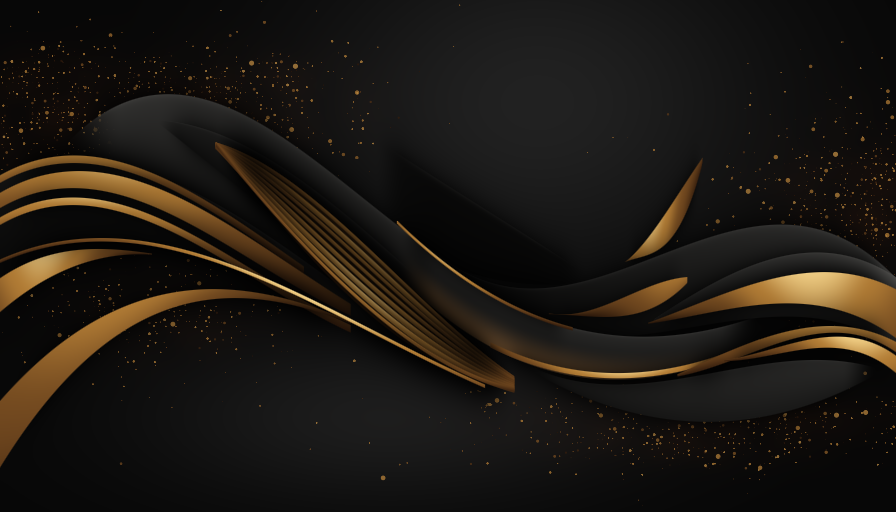
Give the GLSL for this background, as a Shadertoy shader.

```glsl
// Gold and charcoal silk ribbons sweeping over a dark backdrop with gilded dust.
// Each ribbon lies between two cubics, given by heights at four even steps in x;
// they are painted back to front with soft shadows, then lit by a glint.
#define CANVAS_HEIGHT 4.38
#define SHADOW_DEPTH .5
#define SHADOW_FALLOFF 9.
#define GLINT_WIDTH .36
#define STRANDS 8
#define DUST_LAYERS 3
#define UMBER vec3(.17, .09, .04)
#define BRONZE vec3(.44, .28, .12)
#define GOLD vec3(.7, .49, .21)
#define CREAM vec3(.96, .83, .54)

vec2 p;   // place on the canvas
vec3 col; // paint so far

vec2 hash2(vec2 c) {
  vec3 q = fract(c.xyx * vec3(.1031, .103, .0973));
  q += dot(q, q.yzx + 33.33);
  return fract((q.xx + q.yz) * q.zy);
}

float corner(vec2 cell, vec2 f, vec2 k) {
  return dot(hash2(cell + k) * 2. - 1., f - k);
}

float gradientNoise(vec2 q) {
  vec2 c = floor(q), f = fract(q), u = f * f * (3. - 2. * f), e = vec2(0, 1);
  return mix(mix(corner(c, f, e.xx), corner(c, f, e.yx), u.x),
             mix(corner(c, f, e.xy), corner(c, f, e.yy), u.x), u.y);
}

float blob(float x, float y, float rx, float ry) {
  vec2 q = (p - vec2(x, y)) / vec2(rx, ry);
  return exp(-dot(q, q));
}

vec3 goldTone(float s) {
  vec3 c = mix(UMBER, BRONZE, smoothstep(0., .35, s));
  c = mix(c, GOLD, smoothstep(.3, .7, s));
  return mix(c, CREAM, smoothstep(.65, 1., s));
}

// Cubic through four heights at t = 0, 1/3, 2/3, 1
float cubic(vec4 y, float t) {
  float u = 3. * t, a = u - 1., b = u - 2., c = u - 3.;
  return dot(y, vec4(-a * b * c / 6., u * b * c / 2., -u * a * c / 2., u * a * b / 6.));
}

float edge(float d) { return clamp(d / max(fwidth(d), 1e-4) + .5, 0., 1.); }

// Casts the shadow; returns along, across (0 = top), coverage
vec3 ribbon(float x0, float x1, vec4 top, vec4 bottom) {
  float along = (p.x - x0) / (x1 - x0), t = clamp(along, 0., 1.);
  float hi = cubic(top, t), lo = cubic(bottom, t), dTop = hi - p.y, dBottom = p.y - lo;
  float cover = edge(dTop) * edge(dBottom) * edge(p.x - x0 + .005) * edge(x1 - p.x);
  float ends = smoothstep(0., .15, min(along, 1. - along));
  col *= 1. - SHADOW_DEPTH * ends * exp(-SHADOW_FALLOFF * max(0., -min(dTop, dBottom)));
  return vec3(t, clamp(dTop / max(hi - lo, .001), 0., 1.), cover);
}

// Metal, brightest at the glint's place along the ribbon
void gold(float x0, float x1, vec4 top, vec4 bottom, float glint, float strength) {
  vec3 r = ribbon(x0, x1, top, bottom);
  float d = (r.x - glint) / GLINT_WIDTH;
  col = mix(col, goldTone(.19 + strength * exp(-d * d) - .14 * r.y), r.z);
}

// Metal strip of even thickness
void strip(float x0, float x1, vec4 top, float thickness, float glint, float strength) {
  gold(x0, x1, top, top - thickness, glint, strength);
}

// Cloth, with a tone for each end and a length over which the ends dissolve
vec3 silk(float x0, float x1, vec4 top, vec4 bottom, vec2 tones, float fade) {
  vec3 r = ribbon(x0, x1, top, bottom);
  float tone = mix(tones.x, tones.y, r.x) * mix(1.15, .6, r.y) + .05 * exp(-r.y * 30.);
  r.z *= smoothstep(-.001, fade, min(r.x, 1. - r.x));
  col = mix(col, tone * vec3(1, .99, .96), r.z);
  return r;
}

void goldDust() {
  float density = blob(2., 3.5, .9, .4) + blob(.3, 3.4, .9, .5) + blob(7.4, 2.6, .8, .7)
    + blob(6., .75, 1.5, .3) + .6 * blob(1.4, 1.7, .9, .4);
  density *= .7 + .9 * gradientNoise(p * 3.);
  col += vec3(.05, .02, .006) * density;
  for (int i = 0; i < DUST_LAYERS; i++) {
    vec2 q = p * (9. + 7. * float(i)), cell = floor(q) + 57. * float(i);
    vec2 spot = .25 + .5 * hash2(cell), pick = hash2(cell + 19.);
    float d = mix(.08, .2, pick.y * pick.y) - length(fract(q) - spot);
    float speck = smoothstep(-.04, .04, d) * step(pick.x, density * .65);
    col = mix(col, goldTone(pick.y * .75), speck * .75);
  }
}

void mainImage(out vec4 fragColor, in vec2 fragCoord) {
  p = fragCoord / iResolution.y * CANVAS_HEIGHT;
  float right = iResolution.x / iResolution.y * CANVAS_HEIGHT + .01;
  // Backdrop glows and dust
  col = vec3(.025 + .105 * blob(4.6, 3.5, 2., 1.5) + .085 * blob(3.3, .8, 2.1, .75));
  goldDust();
  // Dark fold and right-hand wave
  silk(3.2, 5.05, vec4(3.2, 2.8, 2.41, 2.01), vec4(2.3, 2.1, 1.96, 1.99), vec2(.03), .3);
  gold(5.35, 6.01, vec4(2.14, 2.38, 2.7, 3.03), vec4(2.14, 2.21, 2.41, 2.98), .35, .65);
  silk(3.8, right, vec4(2.16, 2, 2.43, 1.99), vec4(2.14, 1.5, 1.65, 1.4), vec2(.02, .19), 0.);
  silk(5.6, right, vec4(1.65, 2.05, 2.22, 2), vec4(1.62, 1.88, 2.06, 1.86), vec2(.1, .25), 0.);
  gold(5.55, right, vec4(1.62, 1.89, 2.05, 1.9), vec4(1.61, 1.74, 1.77, 1.48), .66, .75);
  gold(4.7, 5.88, vec4(1.7, 1.74, 1.9, 2.01), vec4(1.69, 1.67, 1.71, 1.96), .9, .4);
  silk(4.5, 7.5, vec4(1.26, 1.1, 1.26, 1.23), vec4(1.23, .83, .81, 1.18), vec2(.13, .17), .1);
  // Charcoal crest on the left
  silk(.55, 3.9, vec4(3.13, 3.55, 2.94, 2.1), vec4(3.03, 2.53, 1.83, 1.38), vec2(.18, .1), .15);
  silk(1.35, 3.6, vec4(3.35, 3.13, 2.63, 1.98), vec4(3.33, 2.73, 2.13, 1.58), vec2(.1, .05), .1);
  // Central sweep with gilded rims
  vec3 r = silk(3.4, 6.5, vec4(2.48, 1.74, 1.5, 1.68), vec4(2.03, 1.3, 1.14, 1.44), vec2(.12, .15), .12);
  col += BRONZE * r.z * smoothstep(.3, 1., r.y) * smoothstep(1., .4, r.x) * .7;
  strip(4.2, 6.5, vec4(1.45, 1.21, 1.23, 1.48), .045, .5, .7);
  strip(3.4, 4.9, vec4(2.49, 2.065, 1.765, 1.58), .028, .25, .65);
  gold(5.8, right, vec4(1.18, 1.45, 1.59, 1.45), vec4(1.16, 1.36, 1.53, 1.36), .7, .6);
  gold(6.2, right, vec4(1.3, 1.42, 1.5, 1.33), vec4(1.29, 1.36, 1.4, 1.18), .75, .75);
  // Left-hand bands over a dark lining
  vec4 hem = vec4(2.13, 2.26, 1.74, 1.06), fold = vec4(2.6, 2.72, 2.25, 1.68);
  silk(0., 4.15, vec4(2.88, 2.86, 2.03, 1.08), hem, vec2(.06, .09), 0.);
  strip(0., 2.6, vec4(2.88, 3.03, 2.68, 2.1), .065, .25, .52);
  gold(0., 3., vec4(2.73, 2.88, 2.43, 1.78), fold, .3, .6);
  strip(0., 3., fold - .08, .065, .25, .65);
  gold(0., 1.3, vec4(2, 2.2, 2.25, 2.21), vec4(1.71, 2.01, 2.17, 2.2), .3, .7);
  gold(0., 3., vec4(.95, 1.73, 1.9, 1.63), vec4(.38, 1.51, 1.83, 1.61), .35, .45);
  // Fan of strands across the middle
  vec4 upper = vec4(3.16, 2.66, 1.88, 1.16), lower = vec4(3.16, 2.13, 1.4, 1.05);
  gold(1.85, 4.4, upper, lower, .5, .08);
  for (int i = 0; i < STRANDS; i++) {
    float luck = hash2(vec2(i, 7)).x;
    vec4 top = mix(upper, lower, float(i) / float(STRANDS));
    strip(1.85, 4.4, top, .03 * (1. + luck), .5, .3 + .4 * luck);
  }
  strip(0., 4.15, hem + .03, .03, .62, .8);
  fragColor = vec4(col, 1);
}
```
